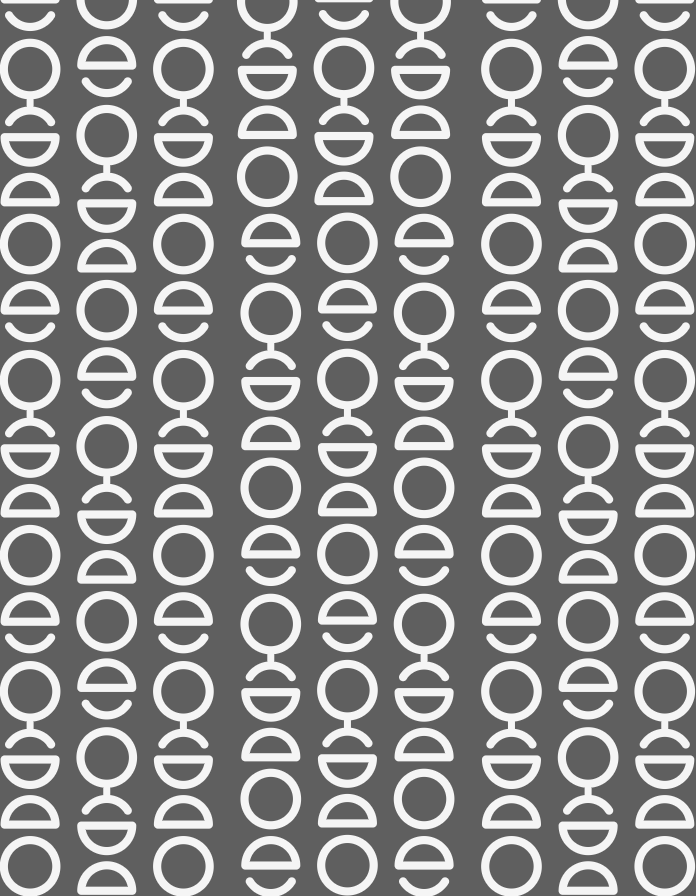
Write a Shadertoy shader that draws this pattern.

```glsl
float ringDistance(vec2 p, float radius, float halfStroke) {
    return abs(length(p) - radius) - halfStroke;
}

float segmentDistance(vec2 p, vec2 a, vec2 b, float halfStroke) {
    vec2 along = b - a;
    float t = clamp(dot(p - a, along) / dot(along, along), 0.0, 1.0);
    return length(p - a - along * t) - halfStroke;
}

// Outlined half disc: the flat side lies on y = 0, the bulge points to +y.
float halfDiscDistance(vec2 p, float radius, float halfStroke) {
    float curved = p.y > 0.0 ? abs(length(p) - radius)
                             : length(vec2(abs(p.x) - radius, p.y));
    float flatSide = length(vec2(max(abs(p.x) - radius, 0.0), p.y));
    return min(curved, flatSide) - halfStroke;
}

// Round-capped arc centred on +y; tip is its right-hand end.
float arcDistance(vec2 p, vec2 tip, float halfStroke) {
    p.x = abs(p.x);
    bool insideSweep = p.x * tip.y < p.y * tip.x;
    float d = insideSweep ? abs(length(p) - length(tip)) : length(p - tip);
    return d - halfStroke;
}

// One vertical motif, with y pointing down from the stemmed ring.
float motifDistance(vec2 p, float halfStroke) {
    const float ringRadius = 22.5;
    const float discRadius = 21.8;
    const vec2 arcTip = vec2(18.0, 11.2);
    const vec2 flipY = vec2(1.0, -1.0);

    // Stemmed ring and the arc hanging below it
    float d = ringDistance(p, ringRadius, halfStroke);
    d = min(d, segmentDistance(p, vec2(0.0, 24.0), vec2(0.0, 35.0), 3.0));
    d = min(d, arcDistance((p - vec2(0.0, 56.7)) * flipY, arcTip, halfStroke));

    // Bowl, dome and plain ring
    d = min(d, halfDiscDistance(p - vec2(0.0, 58.4), discRadius, halfStroke));
    d = min(d, halfDiscDistance((p - vec2(0.0, 114.2)) * flipY, discRadius, halfStroke));
    d = min(d, ringDistance(p - vec2(0.0, 150.0), ringRadius, halfStroke));

    // Dome above an upturned arc
    d = min(d, halfDiscDistance((p - vec2(0.0, 207.0)) * flipY, discRadius, halfStroke));
    d = min(d, arcDistance(p - vec2(0.0, 209.4), arcTip, halfStroke));
    return d;
}

// Three groups of three columns, staggered by group and by column.
float patternDistance(vec2 p, float halfStroke) {
    const float groupPitch = 206.3;
    const float columnPitch = 65.7;
    const float motifPitch = 266.7;
    const float wrapMargin = 30.0;

    float group = clamp(floor((p.x + 11.7) / groupPitch), 0.0, 2.0);
    float middleGroup = 1.0 - abs(group - 1.0);

    // The upper part of the middle group sits slightly to the left
    float slip = -3.0 * middleGroup * step(p.y, 180.5);
    float x = p.x - 91.5 - group * groupPitch - slip;
    float column = clamp(round(x / columnPitch), -1.0, 1.0);
    float middleColumn = 1.0 - abs(column);

    float start = 59.2 - 57.7 * middleGroup + 56.7 * middleColumn;
    float y = mod(p.y - start + wrapMargin, motifPitch) - wrapMargin;
    return motifDistance(vec2(x - column * columnPitch, y), halfStroke);
}

void mainImage(out vec4 fragColor, in vec2 fragCoord) {
    const float canvasHeight = 768.0;
    const float halfStroke = 3.5;
    const vec3 groundGrey = vec3(0.374);
    const vec3 lineWhite = vec3(0.96);

    // Canvas units, measured from the upper left
    float unitsPerPixel = canvasHeight / iResolution.y;
    vec2 p = vec2(fragCoord.x, iResolution.y - fragCoord.y) * unitsPerPixel;

    float d = patternDistance(p, halfStroke);
    float coverage = clamp(0.5 - d / unitsPerPixel, 0.0, 1.0);
    fragColor = vec4(mix(groundGrey, lineWhite, coverage), 1.0);
}
```
